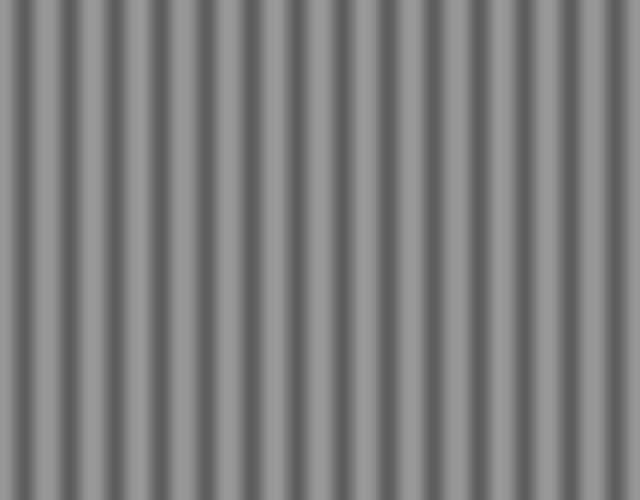
Reproduce this pattern procedurally as a Shadertoy shader.

```glsl
const float STRIPE_PERIOD = 0.0711;   // in canvas widths
const float FIRST_GROOVE = 0.0378;    // centre of the leftmost dark band
const float RAMP_REACH = 0.44;        // groove half width, in periods
const vec3 GROOVE_COLOR = vec3(0.362);
const vec3 RIDGE_COLOR = vec3(0.594);

// Distance to the nearest groove centre, in periods (0 to 0.5)
float grooveDistance(float x, float firstCentre, float period) {
    return abs(fract((x - firstCentre) / period + 0.5) - 0.5);
}

// Soft pleat: narrow dark groove rising to a broad light ridge
vec3 pleatColor(float dist, float reach, vec3 groove, vec3 ridge) {
    return mix(groove, ridge, smoothstep(0.0, reach, dist));
}

void mainImage(out vec4 fragColor, in vec2 fragCoord) {
    float x = fragCoord.x / iResolution.x;
    float dist = grooveDistance(x, FIRST_GROOVE, STRIPE_PERIOD);
    vec3 color = pleatColor(dist, RAMP_REACH, GROOVE_COLOR, RIDGE_COLOR);
    fragColor = vec4(color, 1.0);
}
```
